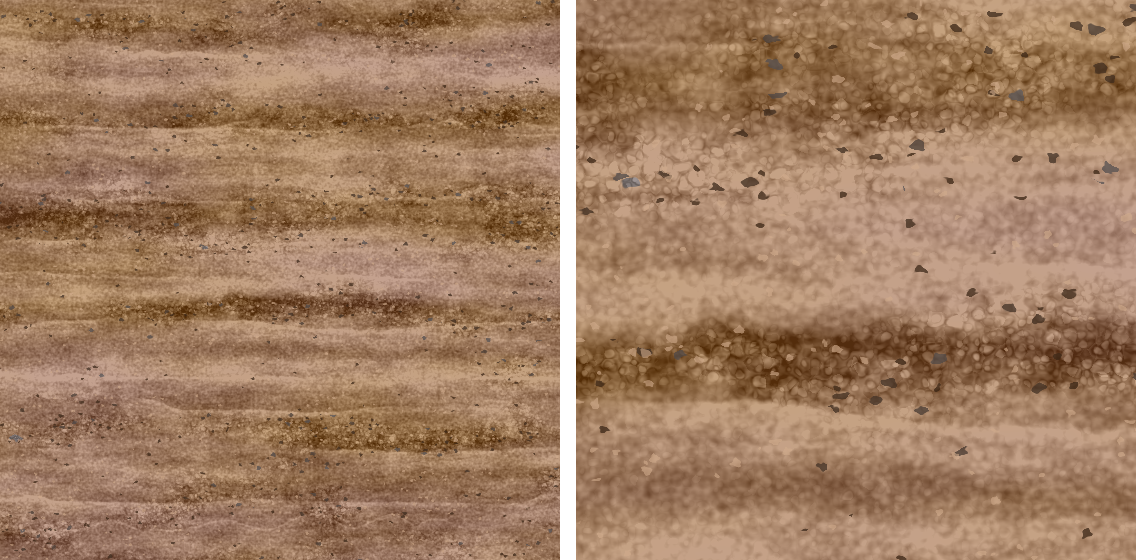
Left: the whole. Right: its middle third, enlarged.
This texture is drawn by a Shadertoy shader. Its source:

```glsl
// Vein-cut brown travertine: wavy sediment bands, crusted seams, pebbly dark
// layers, pits and mineral flecks. A scalar tone is summed from stretched
// gradient noise, seam curves and Voronoi pebbles, then mapped to colour.
#define BAND_PERIOD 0.186
#define BAND_SHIFT 0.235
#define BAND_CONTRAST 0.16
#define LAYER_CONTRAST 0.38
#define CLOUD_CONTRAST 0.26
#define CRUMB_CONTRAST 0.30
#define GRAIN_CONTRAST 0.13
#define PEBBLE_FREQ 92.0
#define SEAM_COUNT 13
#define BASE_TONE 0.67
#define DARK_BROWN vec3(0.39, 0.25, 0.14)
#define PALE_BEIGE vec3(0.73, 0.60, 0.49)
const vec3 SLATE = vec3(0.45, 0.44, 0.46);
const float TAU = 6.28318;

vec2 hash2(vec2 p) {
    p = vec2(dot(p, vec2(127.1, 311.7)), dot(p, vec2(269.5, 183.3)));
    return fract(sin(p) * 43758.5);
}

float cornerSlope(vec2 cell, vec2 offset) {
    float angle = TAU * hash2(cell).x;
    return dot(vec2(cos(angle), sin(angle)), offset);
}

// Gradient noise, roughly -1 to 1
float noise(vec2 p) {
    vec2 i = floor(p), f = p - i, e = vec2(1.0, 0.0);
    vec2 u = f * f * f * (f * (f * 6.0 - 15.0) + 10.0);
    float low = mix(cornerSlope(i, f), cornerSlope(i + e, f - e), u.x);
    float high = mix(cornerSlope(i + e.yx, f - e.yx), cornerSlope(i + 1.0, f - 1.0), u.x);
    return 2.5 * mix(low, high, u.y);
}

float fbm(vec2 p) {
    float sum = 0.0;
    for (float amp = 0.5; amp > 0.03; amp *= 0.5) {
        sum += amp * noise(p);
        p = p * 2.03 + vec2(17.3, 9.7);
    }
    return sum;
}

// Distance to the nearest scattered point, and two random values of it
vec3 scatter(vec2 p) {
    vec2 cell = floor(p);
    vec3 nearest = vec3(8.0);
    for (int y = -1; y <= 1; y++)
    for (int x = -1; x <= 1; x++) {
        vec2 c = cell + vec2(x, y);
        float d = length(c + 0.1 + 0.8 * hash2(c) - p);
        if (d < nearest.x) nearest = vec3(d, hash2(c + 41.7));
    }
    return nearest;
}

// Rounded grains of random size and brightness with a thin shadow around
float pebbles(vec2 p, float blur) {
    vec3 s = scatter(p);
    float d = s.x - mix(0.2, 0.5, s.z) + 0.06 * noise(p * 1.9);
    float body = 1.0 - smoothstep(-0.06 - blur, 0.06 + blur, d);
    float shadow = exp(-pow((d - 0.09) / (0.09 + blur), 2.0));
    return body * (0.85 * s.y - 0.3) - 0.32 * shadow;
}

// Sparse ragged spots: coverage in x, random shade in y
vec2 flecks(vec2 p, float share, float radius, float blur) {
    vec3 s = scatter(p);
    float size = radius * (0.35 + 0.65 * s.z) + 0.12 * noise(p * 2.7);
    return vec2((1.0 - smoothstep(size - blur, size + blur, s.x)) * step(1.0 - share, s.y), s.z);
}

// Pale scalloped crusts with a dark deposit lying above each
float seams(vec2 p) {
    float tone = 0.0, rough = 0.0016 * fbm(p * vec2(50.0, 70.0));
    for (int i = 0; i < SEAM_COUNT; i++) {
        float id = float(i);
        vec2 rnd = hash2(vec2(id, 5.3));
        float bumps = abs(noise(vec2(p.x * 9.0, id * 7.37 + 0.4)));
        float lift = smoothstep(0.0, 0.8, noise(vec2(p.x * 2.6, id * 3.71 + 0.6)));
        float wave = 0.014 * fbm(vec2(p.x * 2.2, id * 5.19)) + 0.022 * bumps * lift;
        float d = p.y - (id + rnd.x) / float(SEAM_COUNT) - wave + rough;
        float presence = smoothstep(-0.4, 0.35, noise(vec2(p.x * 2.7, id * 9.13 + 0.3)));
        float crust = exp(-pow(d / (0.0017 + 0.0025 * rnd.y), 2.0)) + 0.35 * exp(-abs(d + 0.004) / 0.006);
        float deposit = smoothstep(0.001, 0.004, d) * exp(-max(d, 0.0) / 0.009);
        tone += presence * (0.25 * crust - 0.36 * rnd.y * deposit);
    }
    return tone;
}

void mainImage(out vec4 fragColor, in vec2 fragCoord) {
    vec2 uv = fragCoord / iResolution.y;
    float px = 1.0 / iResolution.y;
    // Undulating strata
    vec2 p = uv;
    p.y += 0.014 * fbm(uv * vec2(2.5, 4.0)) + 0.009 * fbm(uv * vec2(15.0, 22.0) + 3.1);
    float phase = TAU * (p.y - BAND_SHIFT) / BAND_PERIOD + noise(p * vec2(0.9, 5.0) + 8.2);
    float band = -cos(phase + 0.7 * sin(phase)) * mix(0.3, 1.0, smoothstep(0.06, 0.24, p.y));
    float layers = fbm(p * vec2(1.5, 21.0) + 2.6) + 0.4 * fbm(p * vec2(3.5, 75.0) + 6.4);
    float clouds = fbm(uv * vec2(7.0, 14.0) + 21.4);
    float tone = BASE_TONE + BAND_CONTRAST * band + LAYER_CONTRAST * layers
               + CLOUD_CONTRAST * clouds + seams(uv);
    // Pebbles and crumbs gather in the dark bands
    vec2 q = uv + 0.001 * vec2(noise(uv * 110.0), noise(uv * 110.0 + 31.5));
    float patches = fbm(uv * vec2(5.0, 12.0) + 13.8);
    float gravel = smoothstep(-0.1, 1.0, 0.2 - 0.5 * band + 1.3 * patches);
    float coarse = pebbles(q * PEBBLE_FREQ * vec2(1.0, 1.2), px * PEBBLE_FREQ * 0.4);
    float fine = pebbles(q * PEBBLE_FREQ * 1.8 + 7.7, px * PEBBLE_FREQ * 0.7);
    tone += gravel * (0.65 * coarse + 0.4 * fine) + 0.16 * fine;
    tone += CRUMB_CONTRAST * (0.6 + 0.7 * gravel) * fbm(uv * vec2(38.0, 56.0) + 2.9);
    tone += GRAIN_CONTRAST * (noise(uv * vec2(150.0, 185.0)) + 0.8 * noise(uv * 250.0 + 4.3));
    // Brown ramp, drifting between ochre and rosy grey
    vec3 colour = mix(DARK_BROWN, PALE_BEIGE, clamp(tone, -0.2, 1.12));
    float rosy = fbm(uv * vec2(2.0, 7.0) + 35.2) + 0.25 * band + 0.4 * (0.4 - smoothstep(0.0, 0.3, uv.y));
    colour += vec3(-0.006, -0.004, 0.055) * clamp(rosy, -0.8, 0.6) - vec3(0.0, 0.009, 0.004);
    // Dark pits, pale chips and rare slate inclusions
    vec2 pit = flecks(q * vec2(85.0, 125.0), 0.03 + 0.13 * gravel, 0.4, px * 60.0);
    colour = mix(colour, mix(DARK_BROWN * 0.6, SLATE * 0.8, pow(pit.y, 5.0)), 0.75 * pit.x);
    vec2 chip = flecks(q * vec2(130.0, 165.0) + 5.9, 0.05, 0.4, px * 90.0);
    colour = mix(colour, PALE_BEIGE * 1.12, 0.6 * chip.x);
    vec2 slate = flecks(q * vec2(36.0, 56.0) + 9.1, 0.008 * step(0.1, gravel), 0.4, px * 35.0);
    colour = mix(colour, SLATE * (1.0 + 0.8 * fine), 0.8 * slate.x);
    fragColor = vec4(clamp(colour, 0.0, 1.0), 1.0);
}
```
